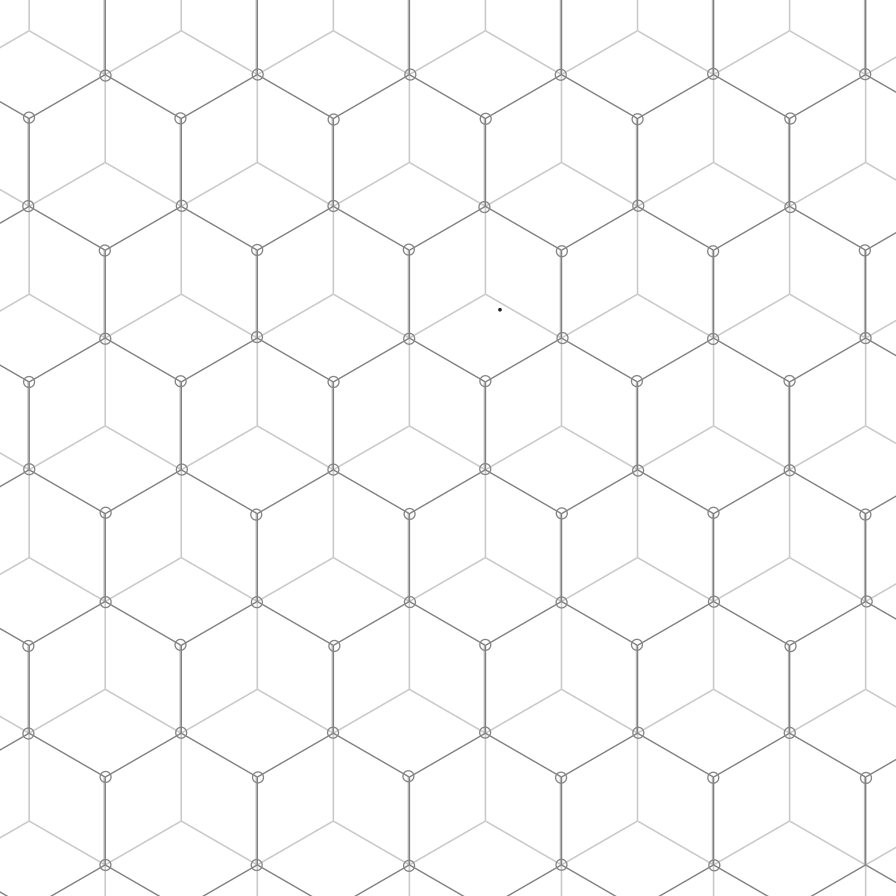
A Shadertoy shader for this pattern:

```glsl
float hash(vec2 p) {
    return fract(sin(dot(p, vec2(127.1, 311.7))) * 4375.85);
}

// Coverage of a stroke by one pixel; all lengths share the same unit
float stroke(float dist, float width, float pixel) {
    float h = 0.5 * width;
    return clamp((min(dist + 0.5 * pixel, h) - max(dist - 0.5 * pixel, -h)) / pixel, 0.0, 1.0);
}

float segment(vec2 p, vec2 end) {
    return length(p - end * clamp(dot(p, end) / dot(end, end), 0.0, 1.0));
}

// Offset from the nearest hexagon centre, edge length one
vec2 hexLocal(vec2 p) {
    vec2 size = vec2(1.7320508, 3.0);
    vec2 a = p - size * round(p / size);
    vec2 q = p - 0.5 * size;
    vec2 b = q - size * round(q / size);
    return dot(a, a) < dot(b, b) ? a : b;
}

void mainImage(out vec4 fragColor, in vec2 fragCoord) {
    vec2 uv = fragCoord / iResolution.xy;
    float edge = 0.098;
    vec2 p = (uv - vec2(0.4569, 0.5247)) / edge;
    float pixel = 1.0 / (iResolution.y * edge);
    vec2 local = hexLocal(p);
    vec2 side = abs(local);
    vec3 color = vec3(1.0);

    // Pale inner edges of each cube
    float spokes = min(segment(local, vec2(0.0, 1.0)),
                       segment(vec2(side.x, local.y), vec2(0.8660254, -0.5)));
    color = mix(color, vec3(0.79), stroke(spokes, 0.018, pixel));

    // Hexagon outline, with a soft second stroke left of the uprights
    float slant = 0.8660254 - 0.5 * side.x - 0.8660254 * side.y;
    float upright = 0.8660254 - side.x;
    float echo = abs(abs(local.x + 0.014) - 0.8660254);
    color = mix(color, vec3(0.72), stroke(echo, 0.012, pixel));
    color = mix(color, vec3(0.5), max(stroke(slant, 0.016, pixel), stroke(upright, 0.017, pixel)));

    // Slightly misplaced rings on the corners
    float sector = floor(atan(local.y, local.x) / 1.0471976);
    float angle = (sector + 0.5) * 1.0471976;
    vec2 corner = vec2(cos(angle), sin(angle));
    vec2 node = p - local + corner;
    vec2 id = round(node / vec2(0.8660254, 0.5));
    vec2 shift = 0.024 * (vec2(hash(id), hash(id + 19.0)) - 0.5);
    float ring = abs(length(local - corner - shift) - 0.062);
    float present = 1.0 - step(0.94, uv.x) * step(uv.y, 0.06);
    color = mix(color, vec3(0.52), present * stroke(ring, 0.015, pixel));

    // Lone speck
    float speck = length(uv - vec2(0.558, 0.6543)) / edge - 0.021;
    color = mix(color, vec3(0.15), clamp(0.5 - speck / pixel, 0.0, 1.0));

    fragColor = vec4(color, 1.0);
}
```
